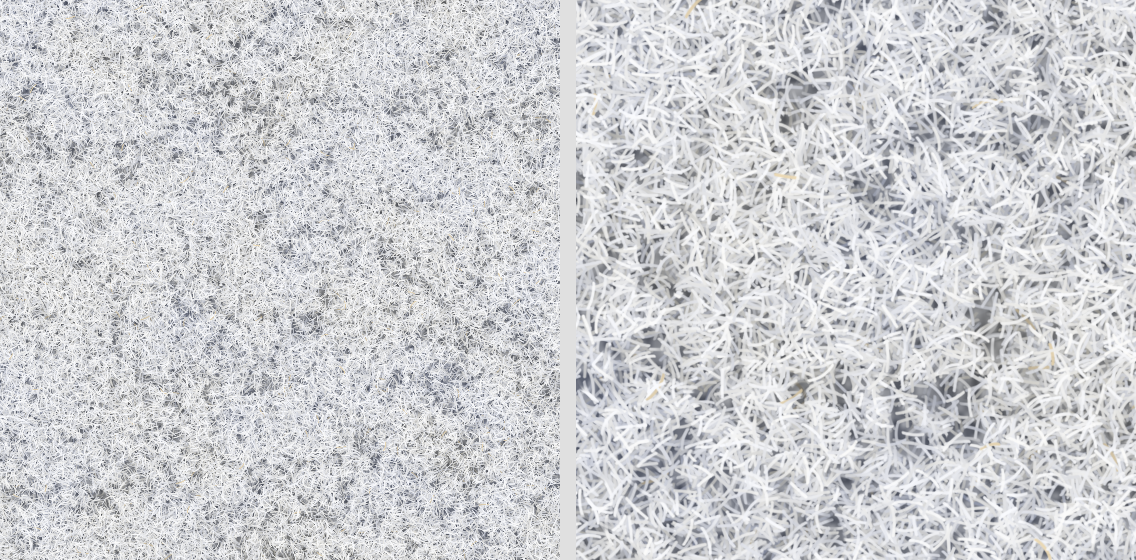
Left, the full canvas; right, a detail of the centre.
A three.js fragment shader for this texture:

```glsl
// Pale grey wool felt: layers of short curved white fibres over small dark gaps.
varying vec2 vUv;

const int LAYERS = 18;
const float CELLS = 72.0;          // fibre grid cells across the canvas
const float HALF_LENGTH = 0.0088;  // longest fibre, in canvas units
const float HALF_WIDTH = 0.00092;
const float MAX_BEND = 30.0;
const float DEEP_TONE = 0.57;
const float TOP_TONE = 0.972;
const vec3 WARM_TINT = vec3(0.03, 0.015, -0.04);
const vec3 COOL_TINT = vec3(-0.05, -0.015, 0.09);
const vec3 STRAW = vec3(0.94, 0.86, 0.7);

// Four random values from a point, without sine
vec4 hash4(vec2 p) {
  vec4 q = fract(p.xyxy * vec4(0.1031, 0.1030, 0.0973, 0.1099));
  q += dot(q, q.wzxy + 33.33);
  return fract((q.xxyz + q.yzzw) * q.zywx);
}

// Smooth value noise from 0 to 1
float noise(vec2 p) {
  vec2 cell = floor(p);
  vec2 f = fract(p);
  f = f * f * (3.0 - 2.0 * f);
  float low = mix(hash4(cell).x, hash4(cell + vec2(1.0, 0.0)).x, f.x);
  float high = mix(hash4(cell + vec2(0.0, 1.0)).x, hash4(cell + 1.0).x, f.x);
  return mix(low, high, f.y);
}

// Noise turned by a fixed angle, which hides the lattice
float turnedNoise(vec2 p, float frequency) {
  return noise(mat2(0.8, 0.6, -0.6, 0.8) * p * frequency + 60.0);
}

// Coverage of one bent fibre centred at the origin
float fibre(vec2 p, float angle, float halfLength, float bend, float halfWidth) {
  vec2 along = vec2(cos(angle), sin(angle));
  vec2 q = vec2(dot(p, along), dot(p, vec2(-along.y, along.x)));
  q.y -= bend * q.x * q.x;
  float d = length(vec2(max(abs(q.x) - halfLength, 0.0), q.y));
  return 1.0 - smoothstep(0.3 * halfWidth, 1.7 * halfWidth, d);
}

// Grey tone with a warm or cool cast that is stronger in the shade
vec3 woolColor(float tone, float coolness) {
  return vec3(tone) + mix(WARM_TINT, COOL_TINT, coolness) * (1.1 - tone);
}

// Paints one layer of scattered fibres; depth runs from 0 (deep) to 1 (top)
vec3 paintLayer(vec3 under, vec2 uv, float seed, float depth, float density, float coolness) {
  vec3 color = under;
  vec2 grid = uv * CELLS + hash4(vec2(seed, 7.0)).xy * 8.0;
  vec2 home = floor(grid);
  float layerTone = mix(DEEP_TONE, TOP_TONE, pow(depth, 0.58));
  layerTone -= 0.09 * (1.0 - density);

  for (int y = -1; y <= 1; y++) {
    for (int x = -1; x <= 1; x++) {
      vec2 cell = home + vec2(float(x), float(y));
      vec4 place = hash4(cell + seed * 17.0);
      vec4 look = hash4(cell + seed * 23.0 + 311.0);

      vec2 p = (grid - cell - place.xy) / CELLS;
      float halfLength = HALF_LENGTH * mix(0.6, 1.0, place.w);
      float bend = (look.x - 0.5) * 2.0 * MAX_BEND;
      float cover = fibre(p, place.z * 3.14159, halfLength, bend, HALF_WIDTH);
      cover *= 0.92 * smoothstep(look.y - 0.1, look.y + 0.1, density + 0.05);

      float tone = min(layerTone + (look.z - 0.5) * 0.13, 0.985);
      vec3 wool = woolColor(tone, coolness + (look.w - 0.5) * 1.1);
      wool *= mix(vec3(1.0), STRAW, step(0.995, look.w));
      color = mix(color, wool, cover);
    }
  }
  return color;
}

void main() {
  // Small clumps thin the pile a little and open dark gaps
  float clump = 0.5 * turnedNoise(vUv, 88.0)
              + 0.3 * turnedNoise(vUv + 0.37, 41.0)
              + 0.2 * turnedNoise(vUv + 0.71, 13.0);
  float density = mix(0.32, 1.0, smoothstep(0.2, 0.58, clump));
  float coolness = 0.35 + 0.55 * turnedNoise(vUv + 1.3, 11.0);

  // Shaded ground below the fibres
  float ground = mix(0.3, 0.64, noise(vUv * 210.0));
  vec3 color = woolColor(ground, coolness);

  for (int i = 0; i < LAYERS; i++) {
    float depth = (float(i) + 0.5) / float(LAYERS);
    color = paintLayer(color, vUv, float(i) + 1.0, depth, density, coolness);
  }
  gl_FragColor = vec4(color, 1.0);
}
```
